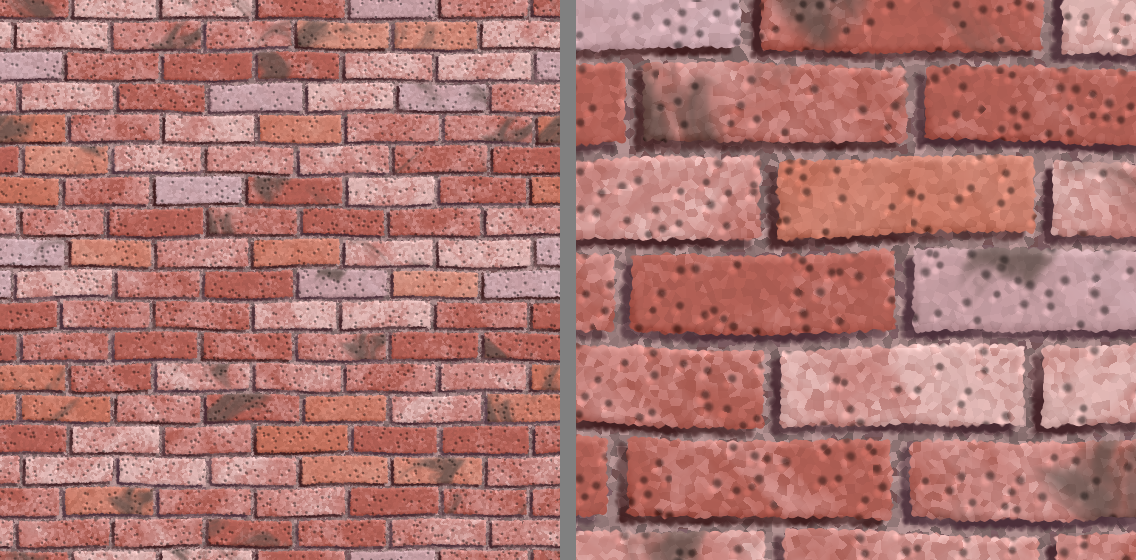
Left, the full canvas; right, a detail of the centre.
This texture is drawn by a WebGL 1 fragment shader. Its source:

```glsl
precision highp float;
// Weathered running-bond brick wall, 18 courses of 6 bricks, tiling on both axes.
// Each brick is a rough rounded box with its own tone, stains and pits; it is lit
// from the upper right, so a dark shadow falls in the joints below and to its left.
uniform vec2 u_resolution;

// Layout; lengths are in course heights
const float COURSES = 18.0;
const float BRICKS = 6.0;
const float ASPECT = 3.0;
const float COURSE_PHASE = 0.625;
const float EVEN_OFFSET = 0.70;
const float ODD_OFFSET = 0.20;
const float JOINT_JITTER = 0.09;
const vec2 GAP = vec2(0.18, 0.14);
const vec2 LEAN = vec2(0.05, 0.05);
const vec2 SHADOW_SHIFT = vec2(0.10, 0.085);
const float CORNER = 0.05;
const float ROUGHNESS = 0.05;
const float STAINED_SHARE = 0.26;
const float TAU = 6.28319;

// Colours
const vec3 RED = vec3(0.69, 0.37, 0.33);
const vec3 PINK = vec3(0.78, 0.52, 0.50);
const vec3 PALE = vec3(0.86, 0.70, 0.69);
const vec3 LAVENDER = vec3(0.79, 0.69, 0.73);
const vec3 ORANGE = vec3(0.80, 0.48, 0.38);
const vec3 SOOT = vec3(0.39, 0.32, 0.30);
const vec3 MORTAR = vec3(0.63, 0.51, 0.51);
const vec3 SHADE_WARM = vec3(0.25, 0.11, 0.11);
const vec3 SHADE_COOL = vec3(0.31, 0.20, 0.25);

float hash(vec2 p) {
  return fract(sin(dot(p, vec2(127.1, 311.7))) * 43758.5);
}

// Wrapping cellular noise: distance to the nearest site, and its random value
vec2 cells(vec2 p, float freq) {
  p *= freq;
  vec2 best = vec2(9.0, 0.0);
  for (int j = -1; j <= 1; j++) {
    for (int i = -1; i <= 1; i++) {
      vec2 cell = floor(p) + vec2(float(i), float(j));
      vec2 id = mod(cell, COURSES * freq);
      float d = length(cell + vec2(hash(id), hash(id + 57.3)) - p);
      if (d < best.x) best = vec2(d, hash(id + 91.7));
    }
  }
  return best;
}

// Layered warped sines, about -0.8 to 0.8
float mottle(vec2 p, float seed) {
  float sum = 0.0, amp = 0.5;
  p += seed * vec2(37.0, 61.0);
  for (int i = 0; i < 4; i++) {
    p += 0.7 * sin(p.yx * 1.3 + seed * 9.0);
    sum += amp * sin(p.x) * sin(p.y);
    p = mat2(1.5, 1.1, -1.1, 1.5) * p;
    amp *= 0.55;
  }
  return sum;
}

float roundBox(vec2 p, vec2 halfSize) {
  vec2 e = abs(p) - halfSize + CORNER;
  return length(max(e, 0.0)) + min(max(e.x, e.y), 0.0) - CORNER;
}

float jointShift(float i, float row) {
  return JOINT_JITTER * (hash(vec2(mod(i, BRICKS), row + 40.0)) - 0.5);
}

// Shallow pits, given as a 0 to 1 mask
float pits(vec2 p) {
  vec2 c = cells(p, 5.0);
  return step(0.62, c.y) * (1.0 - smoothstep(0.08, 0.1 + 0.3 * c.y, c.x));
}

void main() {
  vec2 uv = gl_FragCoord.xy / u_resolution;
  vec2 p = uv * COURSES;
  float px = COURSES / min(u_resolution.x, u_resolution.y);

  // Course and brick indices, with uneven joints
  float wave = 0.03 * sin(TAU * (2.0 * uv.x + 3.0 * uv.y)) + 0.02 * sin(TAU * (5.0 * uv.x - 2.0 * uv.y));
  float y = p.y + COURSE_PHASE + LEAN.y + wave;
  float row = mod(floor(y), COURSES);
  float x = (p.x + LEAN.x) / ASPECT - mix(EVEN_OFFSET, ODD_OFFSET, mod(row, 2.0));
  x += 0.08 * (hash(vec2(row, 7.0)) - 0.5);
  float i = floor(x);
  float f = x - i;
  i += step(1.0 + jointShift(i + 1.0, row), f) - step(f, jointShift(i, row));
  float left = i + jointShift(i, row);
  float right = i + 1.0 + jointShift(i + 1.0, row);
  vec2 id = vec2(mod(i, BRICKS), row);
  float seed = hash(id + 3.1);

  // Brick outline and cast shadow
  vec2 q = vec2((x - 0.5 * (left + right)) * ASPECT, fract(y) - 0.5) - LEAN;
  q.y += q.x * 0.025 * (hash(id + 11.7) - 0.5);
  vec2 halfSize = vec2(0.5 * ASPECT * (right - left), 0.5) - 0.5 * GAP;
  halfSize -= 0.025 * vec2(hash(id + 17.3), hash(id + 23.9));
  vec2 grain = cells(p, 11.0);
  float blotch = mottle(q * 2.2, seed);
  float rough = ROUGHNESS * (grain.x - 0.45) + 0.02 * mottle(q * 6.0, seed + 0.3);
  float d = roundBox(q, halfSize) + rough;
  float brick = 1.0 - smoothstep(-0.8 * px, 0.8 * px, d);
  float shadow = 1.0 - smoothstep(-0.04, 0.04, roundBox(q + SHADOW_SHIFT, halfSize) + rough);
  shadow *= clamp(0.85 + 0.5 * blotch, 0.3, 1.0);

  // Gritty mortar in the joints
  vec3 joint = MORTAR * (0.72 + 0.55 * grain.y);
  joint = mix(joint, mix(SHADE_WARM, SHADE_COOL, hash(id + 29.0)), max(shadow, 0.6 * step(0.85, grain.y)));

  // Brick tone, tints and soot
  float tone = 0.06 + 0.85 * seed + 0.4 * blotch + 0.28 * (grain.y - 0.5);
  vec3 face = mix(RED, PINK, smoothstep(0.1, 0.55, tone));
  face = mix(face, PALE, smoothstep(0.5, 1.0, tone));
  float tint = hash(id + 31.3);
  face = mix(face, LAVENDER, 0.75 * step(0.92, tint));
  face = mix(face, ORANGE, 0.6 * step(tint, 0.14));
  float stained = step(hash(id + 43.1), STAINED_SHARE);
  face = mix(face, SOOT, 0.8 * stained * smoothstep(0.0, 0.6, mottle(q * 1.5, seed + 0.6)));

  // Pits, grain and lit or shaded rims
  float pit = pits(p);
  face *= 1.0 - 0.28 * pit + 0.13 * (pits(p + vec2(0.05, 0.06)) - pit);
  face *= 0.95 + 0.10 * grain.y;
  float rim = smoothstep(-0.11, -0.01, d);
  face += 0.09 * rim * clamp(q.y / halfSize.y + 0.5 * q.x / halfSize.x, -1.0, 1.0);

  gl_FragColor = vec4(mix(joint, face, brick), 1.0);
}
```
